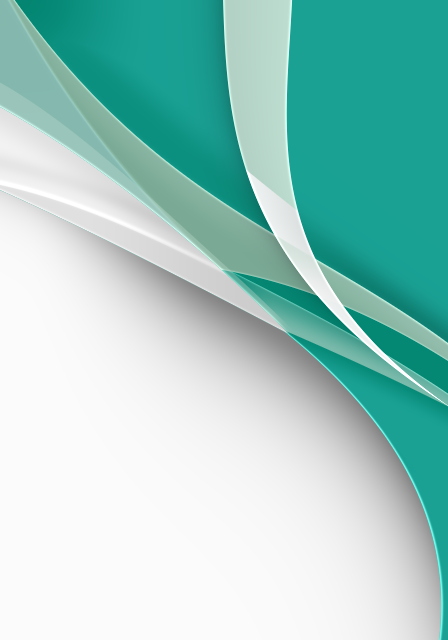
This background is drawn by a WebGL 2 fragment shader. Its source:

```glsl
#version 300 es
precision highp float;
// Overlapping translucent teal and sage ribbons sweeping over a softly shaded white page.
uniform vec2 u_resolution;
out vec4 outColor;

#define TEAL vec3(0.10, 0.63, 0.58)
#define DEEP_TEAL vec3(0.00, 0.51, 0.43)
#define SAGE vec3(0.50, 0.67, 0.59)
#define MIST vec3(0.55, 0.74, 0.71)
#define PALE vec3(0.73, 0.84, 0.79)
#define PAPER vec3(0.985)
#define PAGE_SHADOW 0.48
#define GLOSS 0.45

// Cubic through four values at t = 0, 1/3, 2/3 and 1.
float curve(vec4 k, float t) {
    float a = 3.0 * t - 1.0, b = 3.0 * t - 2.0, c = t - 1.0;
    return dot(k, vec4(-0.5 * a * b * c, 4.5 * t * b * c, -4.5 * t * a * c, 0.5 * t * a * b));
}

// Antialiased coverage of the side where d is positive.
float cover(float d) {
    return clamp(d / max(length(vec2(dFdx(d), dFdy(d))), 1e-6) + 0.5, 0.0, 1.0);
}

// Soft thin line around d = 0.
float glint(float d, float width) {
    return exp(-d * d / (width * width));
}

void main() {
    // u runs rightward, v runs downward, both from 0 to 1.
    float u = gl_FragCoord.x / u_resolution.x;
    float v = 1.0 - gl_FragCoord.y / u_resolution.y;

    // Signed distances below the sweeping curves.
    float top = v - curve(vec4(-0.033, 0.230, 0.389, 0.536), u);
    float low = v - curve(vec4(0.430, 0.409, 0.452, 0.564), u);
    float seam = v - curve(vec4(0.167, 0.326, 0.537, 0.794), u);
    float inner = v - curve(vec4(-0.026, 0.309, 0.534, 0.781), u);
    float leaf = v - curve(vec4(0.297, 0.409, 0.530, 0.651), u);
    float crease = v - curve(vec4(0.289, 0.371, 0.488, 0.599), u);
    float shade = v - curve(vec4(-0.078, 0.137, 0.331, 0.501), u);
    float tailTop = v - curve(vec4(0.221, 0.358, 0.478, 0.615), u);
    float tailLow = v - curve(vec4(0.341, 0.430, 0.526, 0.635), u);

    // Signed distances to the right of the upright curves.
    float rim = u - curve(vec4(0.632, 0.855, 0.965, 0.980), (v - 0.517) / 0.483);
    float ribbonLeft = u - curve(vec4(0.498, 0.528, 0.664, 1.0), v / 0.634);
    float ribbonRight = u - curve(vec4(0.652, 0.641, 0.717, 1.0), v / 0.634);

    // Teal field, with deeper tones along the sweep and in the wedges.
    float deep = 0.55 * smoothstep(-0.025, 0.055, shade) * (1.0 - smoothstep(-0.01, 0.01, top));
    deep = max(deep, 0.9 * (1.0 - smoothstep(0.05, 0.35, u)) * (1.0 - smoothstep(0.0, 0.2, v)));
    deep = max(deep, 0.85 * cover(low) * (1.0 - smoothstep(-0.01, 0.04, tailLow)));
    float rimFold = (1.0 - smoothstep(0.018, 0.048, rim)) * (1.0 - smoothstep(0.55, 0.75, v));
    deep = max(deep, 0.6 * rimFold * cover(seam));
    vec3 color = mix(TEAL, DEEP_TEAL, deep);
    color *= 1.0 - 0.16 * glint(shade - 0.035, 0.035) * smoothstep(0.55, 0.9, u) * cover(-top);

    // White page, shadowed beneath the fold and inside the rim.
    float page = cover(leaf) * cover(-rim);
    float underFold = exp(-max(leaf, 0.0) / 0.075) * smoothstep(0.05, 0.5, u);
    float insideRim = exp(min(rim, 0.0) * 0.7 / 0.06) * (1.0 - smoothstep(0.7, 1.25, v));
    float shadow = 1.0 - (1.0 - underFold) * (1.0 - insideRim);
    color = mix(color, PAPER * (1.0 - PAGE_SHADOW * shadow), page);
    color += 0.35 * glint(rim - 0.002, 0.003) * cover(rim) * cover(leaf);

    // White fold with a crease and a greyer underside.
    float fold = cover(seam) * cover(-leaf);
    float foldTone = 0.88 + 0.07 * smoothstep(0.0, 0.06, seam) - 0.05 * smoothstep(0.1, 0.5, u);
    foldTone -= 0.05 * glint(crease + 0.035, 0.014);
    foldTone = mix(foldTone, 0.88 - 0.08 * smoothstep(0.15, 0.6, u), cover(crease));
    foldTone += 0.07 * glint(crease + 0.004, 0.004) + 0.08 * glint(leaf, 0.003);
    color = mix(color, vec3(foldTone), fold);

    // Tail of the lower translucent band.
    float tail = cover(tailTop) * cover(-tailLow) * cover(-seam) * cover(low);
    float tailAlpha = mix(0.3, 0.65, smoothstep(-0.05, 0.0, tailLow)) * smoothstep(0.48, 0.62, u);
    color = mix(color, PALE, tail * tailAlpha);
    color += 0.2 * glint(tailTop, 0.002) * tail;

    // Broad sage band, misty on its left side.
    float band = cover(top) * cover(-seam) * cover(-low);
    float bandLight = 0.25 * (1.0 - smoothstep(0.0, 0.06, top)) + 0.2 * smoothstep(0.5, 1.0, u);
    vec3 bandColor = mix(SAGE, PALE, bandLight);
    bandColor = mix(bandColor, MIST, cover(inner) * 0.85);
    bandColor += 0.08 * glint(inner, 0.004);
    color = mix(color, bandColor, band * 0.95);
    color += GLOSS * 0.5 * band * (glint(top, 0.003) + 0.6 * glint(low, 0.002));

    // Lighter strip along the seam, tapering toward the page.
    float stripWidth = mix(0.038, 0.012, smoothstep(0.0, 0.5, u));
    float strip = cover(seam + stripWidth) * cover(-seam) * (1.0 - smoothstep(0.6, 0.66, u));
    color = mix(color, PALE, 0.4 * strip);
    color += GLOSS * 0.5 * strip * glint(seam, 0.003);

    // Upright ribbon and the shadow thrown along its left edge.
    float sideShadow = exp(min(ribbonLeft, 0.0) / 0.03) * cover(-ribbonLeft);
    sideShadow *= 1.0 - smoothstep(0.4, 0.62, v);
    color *= 1.0 - 0.22 * sideShadow * cover(-seam);
    float ribbon = cover(ribbonLeft) * cover(-ribbonRight);
    float across = clamp(ribbonLeft / max(ribbonLeft - ribbonRight, 0.002), 0.0, 1.0);
    vec3 upper = PALE * mix(0.98, 1.04, across);
    vec3 lower = vec3(mix(0.96, 0.88, across * (1.0 - smoothstep(0.33, 0.55, v))));
    lower = mix(lower, PALE, 0.45 * cover(top) * (1.0 - smoothstep(0.38, 0.46, v)));
    color = mix(color, mix(upper, lower, cover(shade)), ribbon * 0.97);
    color += GLOSS * 0.4 * ribbon * (glint(ribbonLeft, 0.004) + glint(ribbonRight, 0.004));

    outColor = vec4(clamp(color, 0.0, 1.0), 1.0);
}
```
